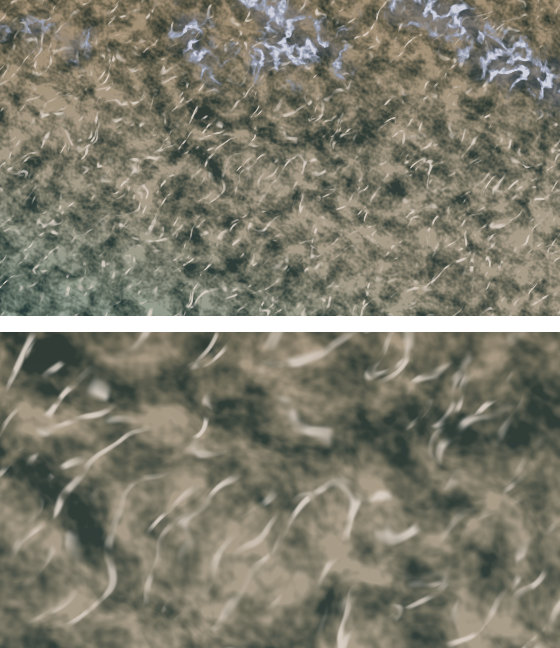
Top: the whole. Bottom: its middle third, enlarged.
Write a WebGL 1 fragment shader that draws this texture.

```glsl
precision highp float;
// Murky olive water seen from above: dark ripples, thin sun glints and drifting foam.
uniform vec2 u_resolution;

#define RIPPLE_SCALE 13.5
#define RIPPLE_ANGLE -0.65
#define GLINT_SCALE 9.0
#define GLINT_ANGLE 0.80
#define GLINT_WIDTH 0.0042
#define GLINT_STRENGTH 0.95
#define WARP 0.035
#define CONTRAST 1.3
#define BRIGHTNESS 0.53
#define FOAM_REACH 0.12

const vec3 DEEP = vec3(0.24, 0.28, 0.25);
const vec3 OLIVE = vec3(0.43, 0.425, 0.36);
const vec3 SAND = vec3(0.60, 0.565, 0.49);
const vec3 GLINT = vec3(0.85, 0.81, 0.77);
const vec3 SLATE = vec3(0.35, 0.38, 0.44);
const vec3 FOAM = vec3(0.58, 0.61, 0.69);
const vec3 FOAM_WHITE = vec3(0.82, 0.83, 0.87);

float hash(vec2 cell) {
  vec3 h = fract(cell.xyx * vec3(0.1031, 0.1030, 0.0973));
  h += dot(h, h.yzx + 33.33);
  return fract((h.x + h.y) * h.z);
}

vec2 gradientAt(vec2 cell) {
  float angle = 6.2832 * hash(cell);
  return vec2(cos(angle), sin(angle));
}

// Gradient noise, centred on zero
float noise(vec2 p) {
  vec2 i = floor(p);
  vec2 f = p - i;
  vec2 u = f * f * f * (f * (f * 6.0 - 15.0) + 10.0);
  vec2 e = vec2(1.0, 0.0);
  float low = mix(dot(gradientAt(i), f), dot(gradientAt(i + e), f - e), u.x);
  float high = mix(dot(gradientAt(i + e.yx), f - e.yx),
                   dot(gradientAt(i + e.xx), f - e.xx), u.x);
  return mix(low, high, u.y);
}

float fbm(vec2 p) {
  float sum = 0.0;
  float amplitude = 1.0;
  for (int octave = 0; octave < 4; octave++) {
    sum += amplitude * noise(p);
    p = mat2(1.6, 1.2, -1.2, 1.6) * p + 17.3;
    amplitude *= 0.5;
  }
  return sum;
}

// Coordinates along and across a direction
vec2 alignTo(vec2 p, float angle) {
  float c = cos(angle);
  float s = sin(angle);
  return vec2(c * p.x + s * p.y, c * p.y - s * p.x);
}

float segmentDistance(vec2 p, vec2 a, vec2 b) {
  vec2 ab = b - a;
  return length(p - a - ab * clamp(dot(p - a, ab) / dot(ab, ab), 0.0, 1.0));
}

// Broken filaments of even width on the zero lines of stretched noise: x sharp, y soft halo
vec2 glints(vec2 p, float scale, float seed) {
  vec2 q = alignTo(p, GLINT_ANGLE) * scale * vec2(0.6, 1.7) + seed;
  float n = noise(q);
  vec2 e = vec2(0.02, 0.0);
  float slope = length(vec2(noise(q + e), noise(q + e.yx)) - n) / e.x + 0.25;
  float gap = abs(n) / (slope * scale * 1.5);
  float patches = smoothstep(-0.08, 0.32, noise(p * scale * 1.1 + seed * 2.0));
  float breaks = smoothstep(-0.25, 0.25, noise(p * 45.0 + seed));
  float thread = 1.0 - smoothstep(0.2 * GLINT_WIDTH, GLINT_WIDTH, gap);
  float halo = 1.0 - smoothstep(0.0, 4.0 * GLINT_WIDTH, gap);
  return vec2(thread * breaks, halo) * patches;
}

void main() {
  vec2 uv = gl_FragCoord.xy / u_resolution;
  vec2 p = gl_FragCoord.xy / u_resolution.y;
  vec2 q = p + WARP * vec2(noise(p * 7.0), noise(p * 7.0 + 41.0))
             + 0.3 * WARP * vec2(noise(p * 24.0), noise(p * 24.0 + 73.0));

  // Sun glints at two sizes
  vec2 shine = max(glints(q, GLINT_SCALE, 5.0), glints(q, GLINT_SCALE * 1.6, 23.0));

  // Water tone: ripples, soft crests, fine streaks and grain
  vec2 ripple = alignTo(q, RIPPLE_ANGLE) * vec2(0.85, 1.1);
  float swell = fbm(ripple * RIPPLE_SCALE);
  float chop = fbm(ripple * RIPPLE_SCALE * 2.3 + 51.0);
  float crest = 0.2 - abs(noise(alignTo(q, GLINT_ANGLE) * GLINT_SCALE * vec2(0.9, 1.5) + 61.0));
  float streak = noise(alignTo(p, RIPPLE_ANGLE) * vec2(34.0, 80.0));
  float grain = noise(p * 95.0);
  float tone = BRIGHTNESS + CONTRAST * (0.44 * swell + 0.20 * chop + 0.42 * crest
             + 0.15 * streak + 0.17 * grain + 0.22 * noise(p * 2.6 + 9.0) + 0.10 * shine.y);
  vec3 color = mix(OLIVE, DEEP, clamp((0.5 - tone) / 0.30, 0.0, 1.25));
  color = mix(color, SAND, clamp((tone - 0.5) / 0.28, 0.0, 1.35));

  // Warm upper water, teal lower left corner
  float teal = smoothstep(0.6, 0.0, uv.y + 0.6 * uv.x);
  color *= mix(vec3(1.0), vec3(0.84, 1.0, 1.05), teal);
  color *= mix(vec3(1.0), vec3(0.97, 0.92, 0.86), smoothstep(0.4, 1.0, uv.y));
  color = mix(color, GLINT, GLINT_STRENGTH * shine.x);

  // Lacy foam drifting along the upper edge
  vec2 f = vec2(uv.x * 1.78, uv.y);
  float reach = segmentDistance(f, vec2(1.32, 1.0), vec2(1.76, 0.72));
  reach = min(reach, segmentDistance(f, vec2(0.82, 0.83), vec2(1.04, 0.86)));
  reach = min(reach, segmentDistance(f, vec2(0.86, 1.02), vec2(0.90, 0.86)));
  reach = min(reach, 0.03 + segmentDistance(f, vec2(0.58, 0.94), vec2(0.65, 0.80)));
  reach = min(reach, 0.05 + segmentDistance(f, vec2(0.0, 0.92), vec2(0.28, 0.86)));
  float cover = 1.0 - smoothstep(0.0, FOAM_REACH, reach + 0.10 * fbm(p * 11.0 + 3.0));
  float lace = 1.0 - smoothstep(0.0, 0.30, abs(fbm(q * 11.0 + 31.0)));
  float foam = cover * lace * (1.0 + 0.8 * chop);
  color = mix(color, SLATE, 0.5 * cover);
  color = mix(color, FOAM, smoothstep(0.05, 0.65, foam));
  color = mix(color, FOAM_WHITE, smoothstep(0.45, 1.05, foam + 0.35 * grain));

  gl_FragColor = vec4(color, 1.0);
}
```
